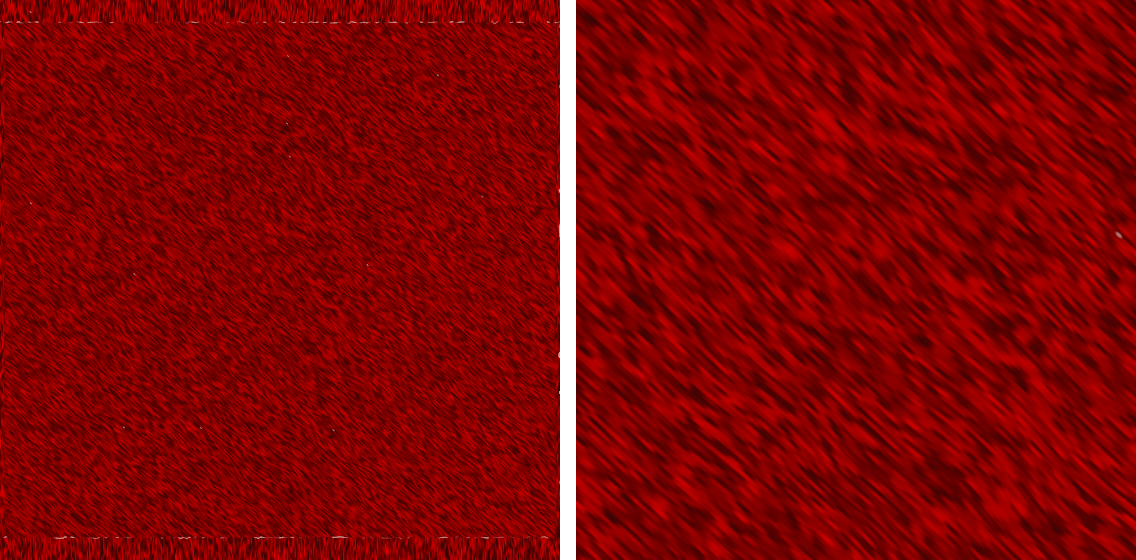
Left: the whole. Right: its middle third, enlarged.
A three.js fragment shader for this texture:

```glsl
// Red fur: short fine strands combed down to the right, framed by two bands
// of upright strands with pale broken seams. Strands are stretched noise whose
// rows are shifted at random, summed at three sizes and mapped to a red tone.

varying vec2 vUv;

const float COMB_ANGLE = -0.75;             // lie of the main pile, radians
const float UPRIGHT_ANGLE = -1.5708;        // lie of the border strands
const vec2 FINE_SCALE = vec2(94.0, 440.0);  // cells along and across a strand
const vec2 TUFT_SCALE = vec2(80.0, 270.0);
const vec2 PATCH_SCALE = vec2(40.0, 85.0);
const vec3 LAYER_WEIGHTS = vec3(0.67, 0.29, 0.04);
const float STRAND_SOFTNESS = 0.60;         // share of a cell spent blending
const float TIP_SOFTNESS = 0.75;
const float BEND_SCALE = 15.0;
const float BEND_AMOUNT = 0.006;
const float MEAN_RED = 0.513;
const float PILE_CONTRAST = 0.61;
const float BAND_CONTRAST = 0.80;
const float BAND_HEIGHT = 0.040;
const float SIDE_WIDTH = 0.012;
const float SEAM_HALF_WIDTH = 0.0018;
const float SPECK_CELLS = 24.0;
const float SPECK_SHARE = 0.018;
const vec3 PALE = vec3(0.80, 0.62, 0.58);

float hash(vec2 p) {
  return fract(sin(dot(p, vec2(12.9898, 78.233))) * 43758.5453);
}

// Blend from 0 to 1 across the middle part of a cell
float cellBlend(float t, float softness) {
  return smoothstep(0.5 - 0.5 * softness, 0.5 + 0.5 * softness, t);
}

// Smooth random values along one row, shifted so that cell ends do not line up
float rowNoise(float x, float row) {
  x += 31.0 * hash(vec2(row, 7.3));
  float cell = floor(x);
  float blend = cellBlend(x - cell, TIP_SOFTNESS);
  return mix(hash(vec2(cell, row)), hash(vec2(cell + 1.0, row)), blend);
}

float strandNoise(vec2 p) {
  float row = floor(p.y);
  float blend = cellBlend(p.y - row, STRAND_SOFTNESS);
  return mix(rowNoise(p.x, row), rowNoise(p.x, row + 1.0), blend);
}

// Strands of three sizes lying along the given angle
float fur(vec2 p, float angle) {
  float c = cos(angle);
  float s = sin(angle);
  vec2 q = vec2(c * p.x + s * p.y, c * p.y - s * p.x);
  q.y += BEND_AMOUNT * strandNoise(p * BEND_SCALE);
  vec3 layers = vec3(strandNoise(q * FINE_SCALE),
                     strandNoise(q * TUFT_SCALE + 17.0),
                     strandNoise(q * PATCH_SCALE + 41.0));
  return dot(layers, LAYER_WEIGHTS) - 0.5;
}

// Rare short pale hairs, at most one in each cell
float specks(vec2 p) {
  vec2 grid = p * SPECK_CELLS;
  vec2 cell = floor(grid);
  vec2 center = 0.2 + 0.6 * vec2(hash(cell + 3.1), hash(cell + 8.7));
  vec2 d = (fract(grid) - center) / SPECK_CELLS;
  float c = cos(COMB_ANGLE);
  float s = sin(COMB_ANGLE);
  vec2 q = vec2(c * d.x + s * d.y, c * d.y - s * d.x);
  float shape = 1.0 - smoothstep(0.0005, 0.0016, length(q * vec2(0.45, 1.0)));
  return shape * step(1.0 - SPECK_SHARE, hash(cell));
}

void main() {
  vec2 p = vUv;
  float edgeY = min(p.y, 1.0 - p.y);
  float edgeX = min(p.x, 1.0 - p.x);

  // Combed pile, turning upright in the bands and along the sides
  float pile = PILE_CONTRAST * fur(p, COMB_ANGLE);
  float upright = BAND_CONTRAST * fur(p, UPRIGHT_ANGLE);
  float raggedY = edgeY + 0.003 * (strandNoise(p.yx * vec2(20.0, 180.0)) - 0.5);
  float band = 1.0 - smoothstep(BAND_HEIGHT - 0.001, BAND_HEIGHT + 0.001, raggedY);
  float side = 1.0 - smoothstep(0.3 * SIDE_WIDTH, SIDE_WIDTH, edgeX);
  float tone = MEAN_RED + mix(pile, upright, max(band, side));
  tone = clamp(tone, 0.18, 0.85);
  float shade = 0.015 * (1.0 - smoothstep(0.22, 0.38, tone));
  vec3 color = vec3(tone, shade, shade);

  // Broken seam where the bands meet the pile
  float seam = 1.0 - smoothstep(0.3 * SEAM_HALF_WIDTH, SEAM_HALF_WIDTH,
                                abs(raggedY - BAND_HEIGHT));
  float dashes = rowNoise(p.x * 150.0, floor(p.y * 2.0));
  float gaps = rowNoise(p.x * 28.0, 5.0 + floor(p.y * 2.0));
  seam *= smoothstep(0.45, 0.82, 0.6 * dashes + 0.4 * gaps);

  // Bare nicks along the right border
  float nickDepth = 0.004 * smoothstep(0.80, 0.98, rowNoise(p.y * 75.0, 19.0));
  float nick = smoothstep(-0.001, 0.001, nickDepth - (1.0 - p.x) - 0.001);

  float pale = max(max(0.85 * seam, nick), 0.7 * specks(p));
  gl_FragColor = vec4(mix(color, PALE, pale), 1.0);
}
```
